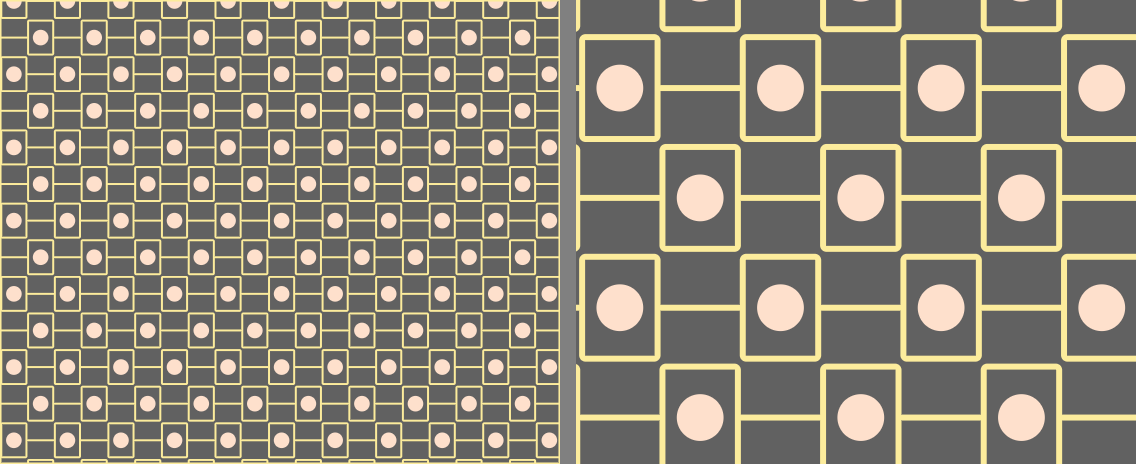
Left, the full canvas; right, a detail of the centre.
This pattern is drawn by a Shadertoy shader. Its source:

```glsl
#define PITCH vec2(0.0577, 0.0789)
#define ORIGIN vec2(0.0299, 0.0511)
#define BOX_HALF vec2(0.0271, 0.0366)
#define CORNER 0.0025
#define STROKE 0.0043
#define DOT_RADIUS 0.0168
#define FRAME 0.0033
#define GROUND vec3(0.38)
#define LINE_COLOR vec3(0.99, 0.925, 0.61)
#define DOT_COLOR vec3(0.995, 0.88, 0.80)

float roundedBox(vec2 p, vec2 halfSize, float radius) {
    vec2 q = abs(p) - halfSize + radius;
    return length(max(q, 0.0)) + min(max(q.x, q.y), 0.0) - radius;
}

// Antialiased fill of a signed distance, one pixel wide.
float fill(float d) {
    return clamp(0.5 - d * iResolution.y, 0.0, 1.0);
}

void mainImage(out vec4 fragColor, in vec2 fragCoord) {
    vec2 p = fragCoord / iResolution.y;
    vec2 size = iResolution.xy / iResolution.y;

    // Brick layout: every other row moves by half a repeat.
    vec2 q = p - ORIGIN;
    float row = floor(q.y / PITCH.y + 0.5);
    q.y -= row * PITCH.y;
    q.x -= mod(row, 2.0) * PITCH.x;
    q.x = mod(q.x + PITCH.x, 2.0 * PITCH.x) - PITCH.x;

    // Outlined boxes joined by horizontal links.
    float box = roundedBox(q, BOX_HALF, CORNER);
    float outline = abs(box) - 0.5 * STROKE;
    float link = max(abs(q.y) - 0.5 * STROKE, -box);
    float dots = length(q) - DOT_RADIUS;

    // Thin frame along the canvas border.
    vec2 toEdge = min(p, size - p);
    float frame = min(toEdge.x, toEdge.y) - FRAME;

    vec3 color = mix(GROUND, LINE_COLOR, fill(min(outline, link)));
    color = mix(color, DOT_COLOR, fill(dots));
    color = mix(color, LINE_COLOR, fill(frame));
    fragColor = vec4(color, 1.0);
}
```
